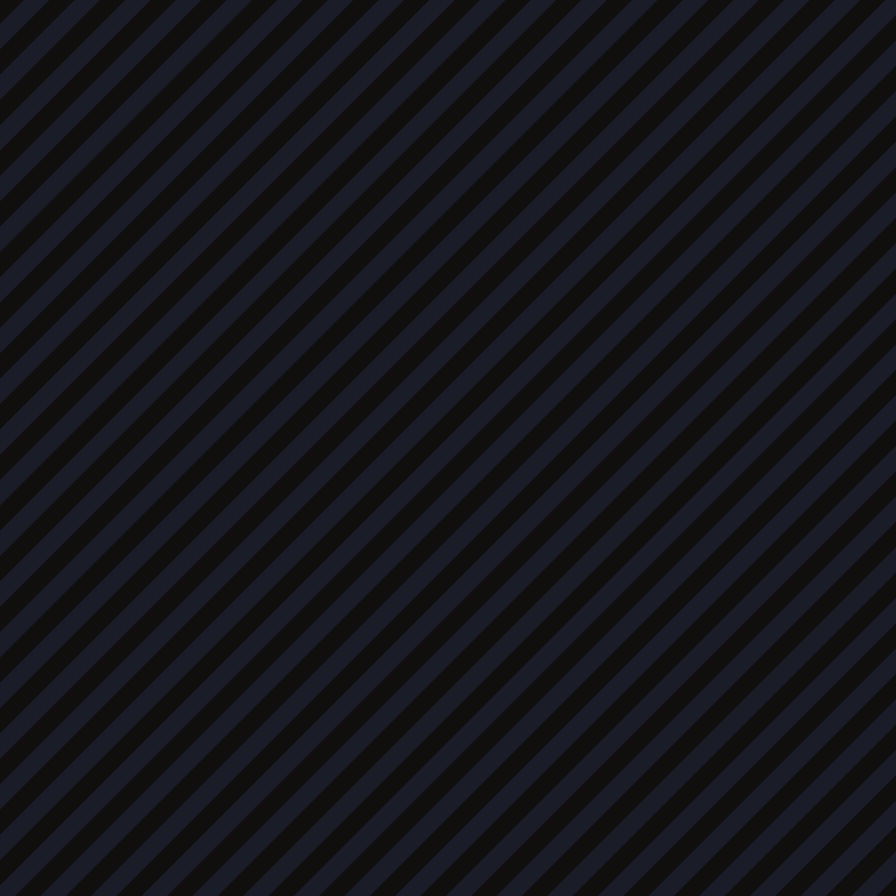
Write a three.js fragment shader that draws this pattern.

```glsl
// Dark diagonal stripes: equal bands of navy and warm black rising to the right at 45 degrees.
// The distance from the upper left corner, measured across the stripes, is wrapped into one
// period, and a signed distance to the navy band gives a smooth edge.

varying vec2 vUv;

// Lengths are fractions of the canvas, measured at right angles to the stripes
const float STRIPE_PERIOD = 0.04;
const float BAND_WIDTH = 0.02;
const float BAND_CENTER = 0.0289;   // middle of the first navy band
const float EDGE_SOFTNESS = 0.001;  // half width of the edge blend

const vec2 ACROSS = vec2(0.70711, -0.70711);
const vec2 UPPER_LEFT = vec2(0.0, 1.0);

const vec3 WARM_BLACK = vec3(0.063, 0.059, 0.051);
const vec3 NAVY = vec3(0.102, 0.108, 0.157);

// Signed distance to the nearest band, negative inside it
float bandDistance(vec2 point) {
  float offset = dot(point - UPPER_LEFT, ACROSS) - BAND_CENTER;
  float wrapped = (fract(offset / STRIPE_PERIOD + 0.5) - 0.5) * STRIPE_PERIOD;
  return abs(wrapped) - 0.5 * BAND_WIDTH;
}

void main() {
  float band = 1.0 - smoothstep(-EDGE_SOFTNESS, EDGE_SOFTNESS, bandDistance(vUv));
  gl_FragColor = vec4(mix(WARM_BLACK, NAVY, band), 1.0);
}
```
